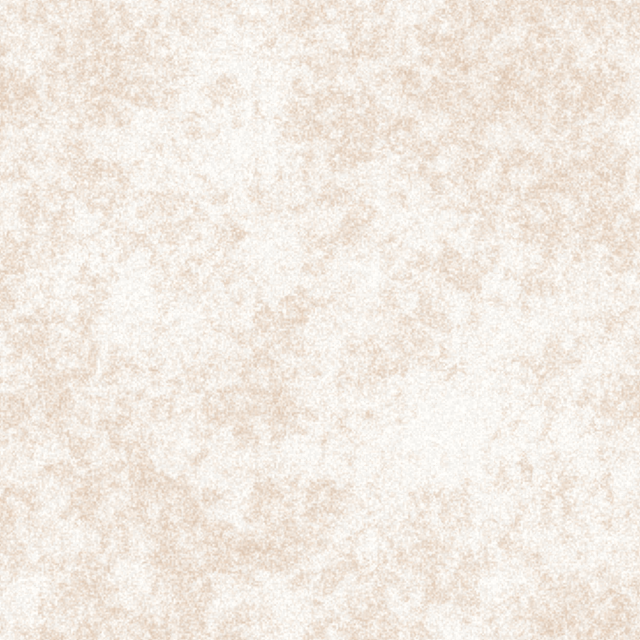
Reproduce this texture procedurally as a three.js fragment shader.

```glsl
// Pale plaster with worn tan blotches: broad clouds, flaky patches, small pits and
// fine grain are summed into one pigment amount, which blends white into tan.
// A separate neutral grain then lightens and darkens the surface.
varying vec2 vUv;

const vec3 CHALK_WHITE = vec3(0.980, 0.973, 0.958);
const vec3 WARM_TAN = vec3(0.885, 0.795, 0.715);

const vec2 CLOUD_SCALE = vec2(5.5, 3.5);    // broad, slightly upright drifts
const vec2 STREAK_SCALE = vec2(85.0, 5.0);  // faint vertical brushing
const float PATCH_SCALE = 14.0;
const float MOTTLE_SCALE = 62.0;
const float PIT_SCALE = 78.0;
const float GRAIN_SCALE = 330.0;
const float WARP = 0.018;

const float BASE_PIGMENT = 0.27;
const float CLOUD_AMOUNT = 0.35;
const float STREAK_AMOUNT = 0.10;
const float PATCH_AMOUNT = 0.50;
const float MOTTLE_AMOUNT = 0.50;
const float FLAKE_AMOUNT = 0.20;
const float PIT_AMOUNT = 0.16;
const float GRAIN_AMOUNT = 0.60;
const float SHADE_AMOUNT = 0.07;

float hash(vec2 p) {
  vec3 q = fract(vec3(p.xyx) * 0.1031);
  q += dot(q, q.yzx + 33.33);
  return fract((q.x + q.y) * q.z);
}

// Value noise centred on zero, from -0.5 to 0.5
float noise(vec2 p) {
  vec2 cell = floor(p);
  vec2 f = fract(p);
  vec2 u = f * f * (3.0 - 2.0 * f);
  float low = mix(hash(cell), hash(cell + vec2(1.0, 0.0)), u.x);
  float high = mix(hash(cell + vec2(0.0, 1.0)), hash(cell + vec2(1.0, 1.0)), u.x);
  return mix(low, high, u.y) - 0.5;
}

// Three rotated octaves
float fbm(vec2 p) {
  mat2 turn = mat2(1.64, 1.23, -1.23, 1.64);
  float sum = 0.0;
  float weight = 0.5;
  for (int i = 0; i < 3; i++) {
    sum += weight * noise(p);
    p = turn * p + 37.0;
    weight *= 0.62;
  }
  return sum;
}

// Coverage of scattered round pits of varied radius
float pits(vec2 p) {
  vec2 cell = floor(p);
  float cover = 0.0;
  for (int y = -1; y <= 1; y++) {
    for (int x = -1; x <= 1; x++) {
      vec2 id = cell + vec2(float(x), float(y));
      vec2 centre = id + vec2(hash(id + 11.0), hash(id + 47.0));
      float radius = mix(0.15, 0.50, hash(id + 83.0));
      float d = length(p - centre);
      cover = max(cover, 1.0 - smoothstep(radius - 0.15, radius + 0.15, d));
    }
  }
  return cover;
}

void main() {
  // Bend the coordinates so that patch outlines turn ragged
  vec2 bend = vec2(fbm(vUv * 24.0 + 5.0), fbm(vUv * 24.0 + 71.0));
  vec2 p = vUv + WARP * bend;

  // Large to small pigment layers
  float cloud = noise(p * CLOUD_SCALE + 19.0);
  float streak = noise(vUv * STREAK_SCALE + 130.0);
  float blotch = fbm(p * PATCH_SCALE + 53.0);
  float mottle = fbm(p * MOTTLE_SCALE + 91.0);
  float flake = smoothstep(-0.06, 0.12, blotch + mottle + 0.25 * cloud);
  float pit = pits(p * PIT_SCALE) * flake;
  float grain = noise(vUv * GRAIN_SCALE + 211.0);

  float pigment = BASE_PIGMENT
    + CLOUD_AMOUNT * cloud
    + STREAK_AMOUNT * streak
    + PATCH_AMOUNT * blotch
    + MOTTLE_AMOUNT * mottle
    + FLAKE_AMOUNT * (flake - 0.38)
    - PIT_AMOUNT * (pit - 0.15)
    + GRAIN_AMOUNT * grain * mix(0.85, 1.15, flake);

  // Colour and neutral surface grain
  vec3 colour = mix(CHALK_WHITE, WARM_TAN, clamp(pigment, 0.0, 1.1));
  colour += SHADE_AMOUNT * noise(vUv.yx * GRAIN_SCALE * 1.1 + 307.0);
  gl_FragColor = vec4(clamp(colour, 0.0, 1.0), 1.0);
}
```
